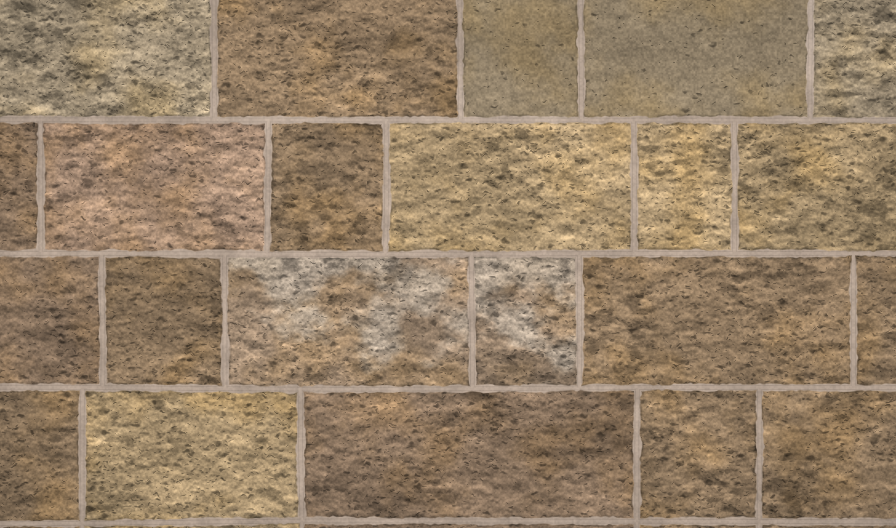
A Shadertoy shader for this texture:

```glsl
// Weathered sandstone ashlar wall: four courses of uneven blocks in pale mortar.
// Joint positions give each block a distance field; layered value noise adds
// relief, mottling, crevices and salt bloom, and scattered cells add fine pits.

#define ROW_PITCH 0.2533   // course height, in canvas heights
#define ROW_SHIFT 0.0243   // part of the top course that is cut off
#define JOINT_HALF 0.0068  // half width of the mortar
#define EDGE_WEAR 0.0075   // raggedness of the block edges
#define RELIEF 1.25        // strength of the surface lighting
#define MOTTLE 0.42        // tonal variation inside a block
#define PITTING 0.38       // darkness of the pits
#define CREVICE 0.24       // darkness of the ragged hollows
#define GRAIN 0.16         // fine sand grain
#define SALT 0.70          // opacity of the white bloom

const int SLOTS = 5;       // joints per course; 9.0 marks an unused slot
const float JOINTS[20] = float[](
    0.405, 0.872, 1.101, 1.535, 9.0,
    0.077, 0.507, 0.731, 1.200, 1.390,
    0.194, 0.427, 0.894, 1.097, 1.617,
    0.156, 0.570, 1.207, 1.438, 9.0);

// Stone kinds: 0 grey, 1 brown, 2 smooth olive, 3 pink, 4 ochre, 5 dark, 6 salted
const int KINDS[24] = int[](
    0, 1, 2, 2, 0, 0,
    5, 3, 1, 4, 4, 4,
    5, 1, 6, 6, 1, 1,
    1, 4, 5, 1, 1, 1);
const vec3 STONE[7] = vec3[](
    vec3(0.61, 0.55, 0.46), vec3(0.54, 0.455, 0.36), vec3(0.56, 0.50, 0.41),
    vec3(0.61, 0.51, 0.43), vec3(0.63, 0.545, 0.42), vec3(0.50, 0.42, 0.345),
    vec3(0.56, 0.48, 0.40));
const vec3 MORTAR = vec3(0.69, 0.62, 0.56);
const vec3 BLOOM = vec3(0.71, 0.66, 0.60);

float hash(vec2 p) {
    vec3 h = fract(p.xyx * 0.1031);
    h += dot(h, h.yzx + 33.33);
    return fract((h.x + h.y) * h.z);
}

float noise(vec2 p) {
    vec2 c = floor(p), f = p - c;
    f = f * f * (3.0 - 2.0 * f);
    return mix(mix(hash(c), hash(c + vec2(1, 0)), f.x),
               mix(hash(c + vec2(0, 1)), hash(c + vec2(1, 1)), f.x), f.y);
}

float fbm(vec2 p) {
    float sum = 0.0, amp = 0.5;
    for (int i = 0; i < 5; i++) {
        sum += amp * noise(p);
        p = mat2(1.6, 1.2, -1.2, 1.6) * p + 17.3;
        amp *= 0.5;
    }
    return sum;
}

// Coverage of scattered oval holes, at most one per unit cell
float pits(vec2 p, float density) {
    vec2 cell = floor(p);
    float cover = 0.0;
    for (int y = -1; y <= 1; y++)
    for (int x = -1; x <= 1; x++) {
        vec2 c = cell + vec2(x, y);
        vec2 centre = c + vec2(hash(c), hash(c + 41.7));
        float r = hash(c + 83.1);
        float size = 0.18 + 0.34 * r * r;
        float hole = 1.0 - smoothstep(size * 0.2, size, length((p - centre) * vec2(0.7, 1.1)));
        cover = max(cover, hole * step(hash(c + 127.9), density));
    }
    return cover;
}

void mainImage(out vec4 fragColor, in vec2 fragCoord) {
    vec2 p = fragCoord / iResolution.y;
    float px = 1.0 / iResolution.y;

    // Course and block under this point
    float course = (1.0 - p.y + ROW_SHIFT + 0.006 * (noise(p * vec2(1.5, 3.0)) - 0.5)) / ROW_PITCH;
    int row = clamp(int(floor(course)), 0, 3);
    float down = fract(course);
    float left = -1.0, right = 9.0;
    float x = p.x + 0.004 * (noise(p * 6.0 + 9.0) - 0.5);
    int slot = 0;
    for (int i = 0; i < SLOTS; i++) {
        float joint = JOINTS[row * SLOTS + i];
        if (x > joint) { left = joint; slot++; }
        else right = min(right, joint);
    }
    int kind = KINDS[row * 6 + slot];
    vec2 id = vec2(slot, row);
    float rough = kind == 2 ? 0.3 : 1.0;

    // Distance from the joint centre line, roughened for the block outline
    float centre = min(min(x - left, right - x), min(down, 1.0 - down) * ROW_PITCH);
    float wear = 0.6 * noise(p * 38.0) + 0.4 * noise(p * 130.0) - 0.5;
    float edge = centre - JOINT_HALF + EDGE_WEAR * wear;

    // Stone: mottled tone with faint ochre patches
    vec2 q = p + id * 7.31;
    float mottle = fbm(q * vec2(8.0, 11.0)) - 0.48;
    vec3 stone = STONE[kind] * (0.98 + 0.08 * hash(id + 3.7));
    stone *= 1.0 + MOTTLE * mottle * mix(0.5, 1.0, rough);
    stone *= mix(vec3(1.0), vec3(1.03, 1.0, 0.92), smoothstep(0.4, 0.8, fbm(q * 11.0)));

    // Salt bloom, heavier toward the top of the block
    float bloom = smoothstep(0.40, 0.64, fbm(q * vec2(12.0, 15.0)) + 0.3 * (0.5 - down));
    stone = mix(stone, BLOOM, kind == 6 ? SALT * bloom : 0.0);

    // Light from above, ragged hollows, pits and grain
    vec2 s = q * vec2(30.0, 46.0);
    float slope = fbm(s) - fbm(s + vec2(0.0, 0.22));
    float grain = noise(p * 330.0) + noise(p * 190.0) - 1.0;
    stone *= 1.0 + RELIEF * slope * rough + GRAIN * grain;
    float hollow = smoothstep(0.52, 0.70, fbm(q * vec2(36.0, 62.0) + 3.0));
    stone *= 1.0 - CREVICE * hollow * rough * smoothstep(0.25, 0.65, noise(q * 7.0 + 2.0));
    vec2 warp = 0.007 * vec2(noise(q * 140.0), noise(q * 140.0 + 31.0));
    float density = mix(0.1, 0.6, noise(q * 8.0)) * rough;
    float holes = max(pits((q + warp) * vec2(54.0, 72.0), density * 0.45),
                      0.75 * pits((q + warp) * vec2(95.0, 125.0), density));
    stone *= 1.0 - PITTING * holes;
    float rim = 1.0 - smoothstep(0.0, 0.005, edge);
    stone *= 1.0 - 0.22 * rim * smoothstep(0.35, 0.7, noise(p * 45.0 + 5.0));

    // Mortar: pale ribbon with tooled sides and limewashed stretches
    float tooled = 1.0 - smoothstep(0.0, 0.0022, abs(centre - 0.55 * JOINT_HALF));
    vec3 mortar = MORTAR * (1.0 - 0.07 * tooled + 0.22 * (fbm(p * 28.0) - 0.48) + 0.06 * grain);
    mortar += 0.08 * smoothstep(0.5, 0.8, noise(p * 5.0)) * smoothstep(0.6, 1.0, p.y);

    vec3 col = mix(mortar, stone, smoothstep(-px, px, edge));

    // Slight falloff toward the corners
    vec2 v = fragCoord / iResolution.xy - 0.5;
    col *= 1.05 - 0.22 * dot(v, v);
    fragColor = vec4(clamp(col, 0.0, 1.0), 1.0);
}
```
